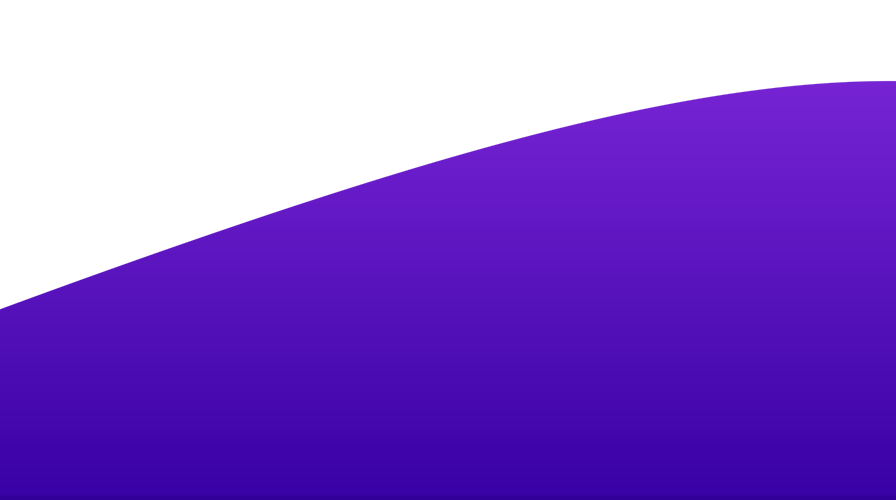
Give the GLSL for this background, as a Shadertoy shader.

```glsl
// A violet hill with a vertical gradient rising to the right under a white sky.

const vec3 SKY = vec3(1.0);
const vec3 HILL_BASE = vec3(0.220, 0.004, 0.645);
const vec3 HILL_CREST = vec3(0.465, 0.140, 0.828);
const vec3 FOOT_SHADE = vec3(0.195, 0.0, 0.60);
const float CREST_HEIGHT = 0.84;
const float FOOT_HEIGHT = 0.009;

// Height of the ridge: a steady climb that bends over near the right edge.
float ridgeHeight(float x) {
    float x3 = x * x * x;
    float climb = 0.661 - 0.0855 * x - 0.112 * x3 - 0.007 * x3 * x3 * x;
    return 0.3814 + x * climb;
}

// Coverage below a level, smoothed over the given width.
float below(float y, float level, float softness) {
    return clamp(0.5 + (level - y) / softness, 0.0, 1.0);
}

// Vertical gradient with a thin darker strip along the foot.
vec3 hillColor(float y, float softness) {
    vec3 body = mix(HILL_BASE, HILL_CREST, clamp(y / CREST_HEIGHT, 0.0, 1.0));
    return mix(body, FOOT_SHADE, below(y, FOOT_HEIGHT, softness));
}

void mainImage(out vec4 fragColor, in vec2 fragCoord) {
    vec2 uv = fragCoord / iResolution.xy;
    float softness = 1.2 / iResolution.y;

    float hill = below(uv.y, ridgeHeight(uv.x), softness);
    vec3 color = mix(SKY, hillColor(uv.y, softness), hill);
    fragColor = vec4(color, 1.0);
}
```
